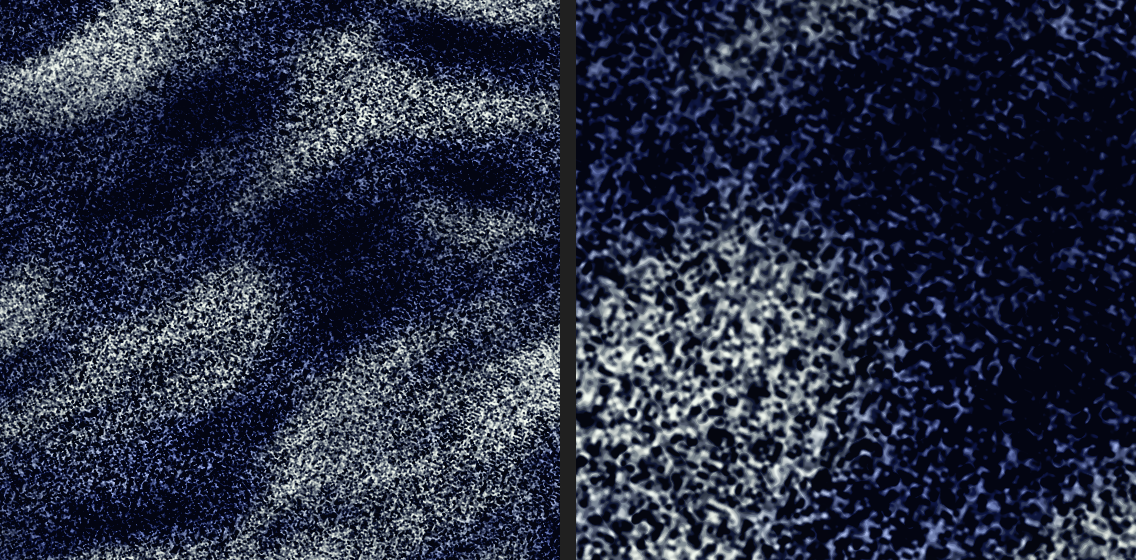
Left: the whole. Right: its middle third, enlarged.
Reproduce this texture procedurally as a WebGL 1 fragment shader.

```glsl
precision highp float;
uniform vec2 u_resolution;

float hash(vec2 p) {
  return fract(sin(dot(p, vec2(127.1, 311.7))) * 43758.5453);
}

// Value noise centred on zero, scaled to unit deviation
float noise(vec2 p) {
  vec2 i = floor(p), f = fract(p);
  f = f * f * (3.0 - 2.0 * f);
  float low = mix(hash(i), hash(i + vec2(1.0, 0.0)), f.x);
  float high = mix(hash(i + vec2(0.0, 1.0)), hash(i + vec2(1.0, 1.0)), f.x);
  return (mix(low, high, f.y) - 0.5) / 0.214;
}

mat2 rotation(float angle) {
  float c = cos(angle), s = sin(angle);
  return mat2(c, -s, s, c);
}

// Wide soft banks, rising to the right and bent by a slow warp
float clouds(vec2 p) {
  p.y += 0.035 * noise(p * 3.0 + 17.0) - 0.28 * p.x;
  p.x += 0.03 * noise(p * 4.0 + 41.0);
  vec2 q = p * vec2(4.5, 10.0) + 7.3;
  float sum = 0.0, weight = 1.0;
  for (int i = 0; i < 4; i++) {
    sum += weight * noise(q);
    q = rotation(0.35) * q * 2.03 + 19.7;
    weight *= 0.48;
  }
  return sum / 1.14;
}

// Short curled threads broken up by fine specks
float grain(vec2 p) {
  vec2 q = rotation(0.6) * p;
  float threads = (0.8 - abs(noise(q * 150.0 + 31.0))) / 0.6;
  float specks = noise(rotation(-0.4) * p * 320.0 + 53.0);
  return 0.6 * threads + 0.8 * specks;
}

// Night blue to frost, spaced by the share of each tone
vec3 palette(float level) {
  vec3 color = vec3(0.015, 0.022, 0.06);
  color = mix(color, vec3(0.06, 0.09, 0.22), smoothstep(0.26, 0.50, level));
  color = mix(color, vec3(0.18, 0.21, 0.29), smoothstep(0.50, 0.64, level));
  color = mix(color, vec3(0.31, 0.34, 0.45), smoothstep(0.64, 0.80, level));
  color = mix(color, vec3(0.48, 0.52, 0.60), smoothstep(0.80, 0.90, level));
  color = mix(color, vec3(0.74, 0.76, 0.82), smoothstep(0.91, 0.98, level));
  return mix(color, vec3(0.93, 0.95, 1.0), smoothstep(0.97, 1.0, level));
}

void main() {
  vec2 p = gl_FragCoord.xy / u_resolution;
  float bank = clouds(p);

  // Patches of sharper and softer grain
  float contrast = 0.86 + 0.1 * noise(p * 5.0 + 83.0);
  float height = 0.55 * bank + contrast * grain(p);

  // Logistic curve spreads the heights evenly over the palette
  float level = 1.0 / (1.0 + exp(-1.7 * height));

  // Bluer in the hollows, paler on the banks
  vec3 tint = mix(vec3(0.86, 0.93, 1.2), vec3(1.04, 1.05, 0.96), smoothstep(-1.2, 1.0, bank));
  gl_FragColor = vec4(palette(level) * tint, 1.0);
}
```
